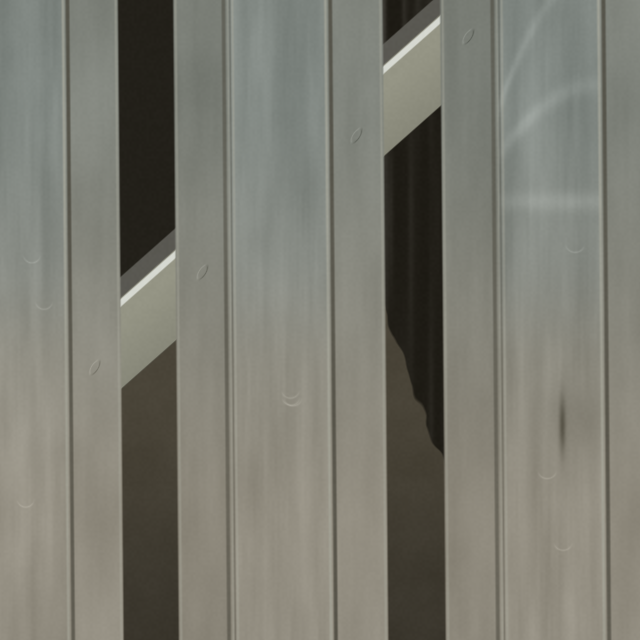
A WebGL 1 fragment shader for this texture:

```glsl
precision highp float;
// Weathered grey metal slats with folded grooves, parted by narrow dark gaps.
// A warped cell coordinate repeats one slat profile; a diagonal rail and a dim
// floor show through the gaps, and hashed noise adds streaks, dents and smears.
uniform vec2 u_resolution;

const float FIRST_GAP = 0.2318;     // centre of the first gap
const float SECOND_GAP = 0.6471;
const float SLATS_PER_UNIT = 2.408; // repeats across the canvas
const float WIDENING = 0.1118;      // slats grow slightly to the right
const float LEAN = 0.009;
const float GAP_HALF = 0.106;       // the following are in slat widths
const float RIGHT_GROOVE = 0.297;
const float LEFT_GROOVE = -0.301;
const float RIVET_OFFSET = 0.208;
const float RAIL_SLOPE = 0.886;
const float RAIL_HEIGHT = 0.143;
const float SOFTNESS = 0.0022;
const vec3 METAL_COOL = vec3(0.500, 0.515, 0.485);
const vec3 METAL_WARM = vec3(0.565, 0.545, 0.495);
const vec3 GROOVE_DARK = vec3(0.30, 0.29, 0.25);
const vec3 EDGE_LIGHT = vec3(0.65, 0.65, 0.60);
const vec3 VOID_DARK = vec3(0.135, 0.125, 0.100);
const vec3 FLOOR_DIM = vec3(0.275, 0.255, 0.210);
const vec3 RAIL_FACE = vec3(0.56, 0.56, 0.50);
const vec3 RAIL_SHINE = vec3(0.84, 0.85, 0.82);

float hash(vec2 p) {
  vec3 q = fract(vec3(p.xyx) * 0.1031);
  q += dot(q, q.yzx + 33.33);
  return fract((q.x + q.y) * q.z);
}

float noise(vec2 p) {
  vec2 i = floor(p), f = fract(p);
  f = f * f * (3.0 - 2.0 * f);
  return mix(mix(hash(i), hash(i + vec2(1, 0)), f.x),
             mix(hash(i + vec2(0, 1)), hash(i + vec2(1, 1)), f.x), f.y);
}

float fbm(vec2 p) {
  return 0.55 * noise(p) + 0.3 * noise(p * 2.1 + 7.0) + 0.15 * noise(p * 4.3 + 19.0);
}

float blur() { return max(SOFTNESS, 1.0 / u_resolution.y); }

// Coverage of the region d < 0, with d in canvas units
float inside(float d) { return 1.0 - smoothstep(-blur(), blur(), d); }

// Soft vertical line, measured in slat widths
float line(float x, float centre, float halfWidth) {
  return inside((abs(x - centre) - halfWidth) / SLATS_PER_UNIT);
}

float railTop(float x) { return 0.574 + RAIL_SLOPE * (x - 0.233); }

vec3 behindSlats(vec2 p) {
  float depth = railTop(p.x) - p.y;
  float ragged = 0.012 * (noise(p * 45.0) - 0.5);
  float folds = noise(vec2(p.x * 95.0, p.y * 3.0));
  vec3 col = VOID_DARK;
  col += step(0.45, p.x) * (0.11 * pow(folds, 3.0) - 0.022);
  // Floor beyond, cut by a steep shadow
  float shadowEdge = 0.49 - 2.6 * (p.x - 0.61) + ragged * 2.5;
  float lit = inside((p.y - shadowEdge) * 0.36) * inside(RAIL_HEIGHT - depth);
  vec3 ground = FLOOR_DIM * mix(0.82, 1.04, smoothstep(0.0, 0.4, p.y));
  col = mix(col, ground + 0.03 * (fbm(p * 18.0) - 0.5), lit);
  // Rail: dull back, bright lip, face
  col = mix(col, vec3(0.35, 0.345, 0.32), inside(abs(depth + 0.016) - 0.017));
  vec3 face = RAIL_FACE * (1.04 - 0.9 * max(depth - 0.04, 0.0));
  col = mix(col, face, inside(abs(depth - 0.5 * RAIL_HEIGHT) - 0.5 * RAIL_HEIGHT));
  return mix(col, RAIL_SHINE, inside(abs(depth - 0.008) - 0.006));
}

// x: distance from nearest gap; slat: index; s: position from slat centre
vec3 slatSurface(vec2 p, float x, float slat, float s) {
  float panel = inside((abs(s) - 0.185) / SLATS_PER_UNIT);
  float streaks = fbm(vec2(p.x * 55.0, p.y * 3.5 + slat * 9.0));
  float stains = fbm(p * vec2(13.0, 6.0) + slat * 5.0);
  vec3 col = mix(METAL_WARM, METAL_COOL, smoothstep(0.15, 0.9, p.y));
  col += panel * mix(vec3(0.012), vec3(0.0, 0.012, 0.022), smoothstep(0.42, 0.6, p.y));
  col -= (1.0 - panel) * step(0.0, x) * 0.022;
  col += (streaks - 0.5) * mix(0.035, 0.09, panel) + (stains - 0.5) * 0.085;

  // Wiped smears and one dark scrape on the right slat
  float worn = panel * step(0.5, slat) * step(slat, 1.5);
  for (int i = 0; i < 3; i++) {
    float k = float(i);
    float d = p.y - 0.685 - 0.155 * k - k * (0.3 * s - 0.8 * s * s);
    col += worn * 0.055 * exp(-d * d / 0.00022) * (0.5 + stains);
  }
  vec2 scrape = (p - vec2(0.879, 0.335)) / vec2(0.005, 0.045);
  col -= worn * 0.19 * exp(-dot(scrape, scrape)) * (0.4 + streaks);
  vec2 bruise = (p - vec2(0.905, 0.345)) / vec2(0.035, 0.045);
  col -= worn * 0.06 * exp(-dot(bruise, bruise)) * 2.0 * streaks;

  // Crescent dents
  for (int i = 0; i < 3; i++) {
    vec2 seed = vec2(slat + 4.0, float(i) * 3.0 + 1.0);
    vec2 at = vec2((hash(seed) - 0.5) * 0.26, 0.1 + 0.55 * hash(seed + 11.0));
    vec2 d = vec2((s - at.x) / SLATS_PER_UNIT, p.y - at.y);
    float arc = inside(abs(length(d) - 0.014) - 0.001) * smoothstep(0.0, 0.014, -d.y);
    col += panel * 0.07 * arc;
  }

  // Rivets follow the rail behind
  float side = sign(x) * RIVET_OFFSET;
  vec2 r = vec2((x - side) / SLATS_PER_UNIT, p.y - railTop(p.x) + 0.073);
  float ring = inside(abs(length(r) - 0.008) - 0.001);
  col += ring * 0.12 * clamp((r.y - r.x) / 0.008, -1.0, 0.6);

  // Folded grooves and bright cut edges
  float fade = 0.75 + 0.35 * streaks;
  col = mix(col, GROOVE_DARK, 0.62 * fade * line(x, RIGHT_GROOVE, 0.007));
  col = mix(col, EDGE_LIGHT, 0.45 * fade * line(x, RIGHT_GROOVE + 0.016, 0.003));
  col = mix(col, GROOVE_DARK, 0.45 * fade * line(x, RIGHT_GROOVE + 0.024, 0.003));
  col = mix(col, EDGE_LIGHT, 0.5 * fade * line(x, RIGHT_GROOVE + 0.034, 0.004));
  col = mix(col, GROOVE_DARK, 0.85 * fade * line(x, LEFT_GROOVE, 0.007));
  col = mix(col, EDGE_LIGHT, 0.75 * fade * line(x, LEFT_GROOVE - 0.018, 0.005));
  return mix(col, EDGE_LIGHT, 0.45 * line(abs(x), GAP_HALF + 0.009, 0.004));
}

void main() {
  vec2 p = gl_FragCoord.xy / u_resolution;
  float across = p.x - LEAN * (0.5 - p.y);
  float n = SLATS_PER_UNIT * (across - FIRST_GAP)
          - WIDENING * (across - FIRST_GAP) * (across - SECOND_GAP);
  float fromGap = fract(n + 0.5) - 0.5;
  vec3 metal = slatSurface(p, fromGap, floor(n), fract(n) - 0.5);
  float gap = inside((abs(fromGap) - GAP_HALF) / SLATS_PER_UNIT);
  vec3 col = mix(metal, behindSlats(p), gap);
  col += 0.012 * (noise(p * 260.0) - 0.5);
  gl_FragColor = vec4(col, 1.0);
}
```
